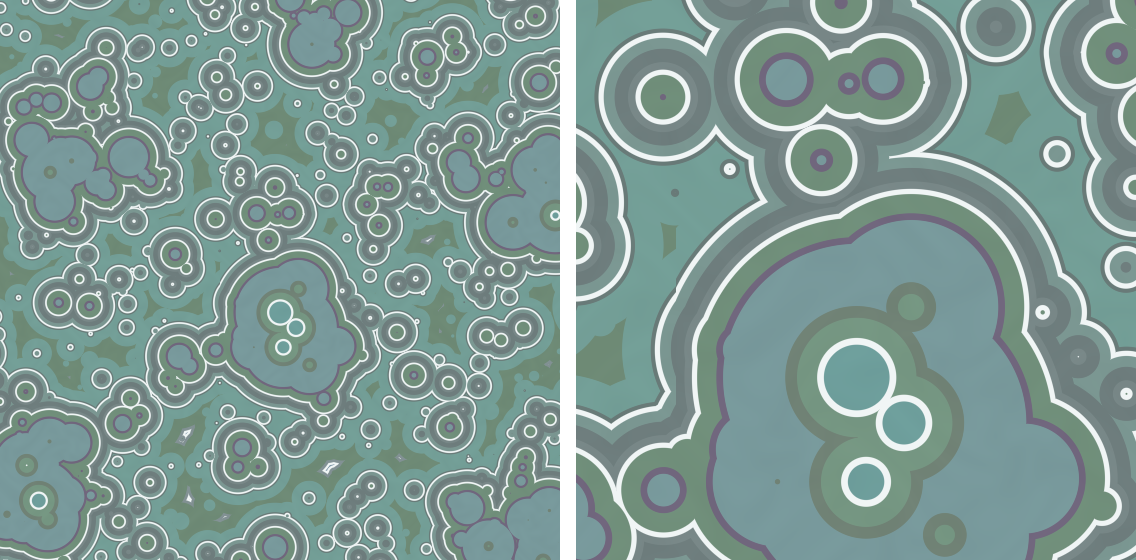
Left: the whole. Right: its middle third, enlarged.
Give the GLSL for this pattern, as a WebGL 1 fragment shader.

```glsl
precision highp float;
// Agate-like contour bands around clustered discs, with lumpy islands and star-shaped lakes.
uniform vec2 u_resolution;

// Lengths and heights are in canvas units; height rises by one unit per unit of distance.
const float GRID = 28.0;            // seed cells across the canvas
const int REACH = 3;                // neighbour cells searched on each side
const float BASE_HEIGHT = -0.010;
const float SEED_SPREAD = 0.070;    // random height range of the seeds
const float LAKE_RELIEF = 0.040;
const float ISLAND_DEPTH = 0.073;
const vec2 ISLAND_CENTRE = vec2(0.53, 0.39);
const float LINE_WIDTH = 0.0031;
const float MOTTLE = 0.012;

const vec3 POOL_TEAL   = vec3(0.43, 0.62, 0.61);
const vec3 MOSS        = vec3(0.46, 0.59, 0.51);
const vec3 OLIVE_GREY  = vec3(0.44, 0.51, 0.46);
const vec3 BLUE_TEAL   = vec3(0.47, 0.60, 0.61);
const vec3 PURPLE      = vec3(0.44, 0.40, 0.49);
const vec3 GREEN       = vec3(0.44, 0.56, 0.48);
const vec3 WARM_GREY   = vec3(0.47, 0.53, 0.53);
const vec3 SLATE       = vec3(0.43, 0.49, 0.49);
const vec3 PALE_GREY   = vec3(0.48, 0.59, 0.57);
const vec3 DARK_RIM    = vec3(0.41, 0.48, 0.47);
const vec3 LAKE_TEAL   = vec3(0.45, 0.62, 0.59);
const vec3 LAKE_GREEN  = vec3(0.43, 0.54, 0.46);
const vec3 LAKE_GREY   = vec3(0.51, 0.57, 0.58);
const vec3 CORE_BLUE   = vec3(0.46, 0.56, 0.63);
const vec3 CHALK       = vec3(0.94, 0.96, 0.96);

// Three random values per cell.
vec3 hash3(vec2 cell) {
  vec3 q = fract(cell.xyx * vec3(0.1031, 0.1030, 0.0973));
  q += dot(q, q.yxz + 33.33);
  return fract((q.xxy + q.yzz) * q.zyx);
}

// Broad relief from layered sines: a few deep islands and many raised lakes.
float relief(vec2 p) {
  vec2 q = p - ISLAND_CENTRE;
  float island = 0.5 * cos(dot(q, vec2(-6.4, 9.8)))
               + 0.5 * cos(dot(q, vec2(8.6, 11.0)))
               + 0.3 * cos(dot(q, vec2(15.0, -3.0)));
  vec2 w = p + 0.025 * sin(p.yx * vec2(17.0, 21.0) + vec2(0.7, 2.9));
  float lakes = sin(dot(w, vec2(33.0, 11.0)) + 1.3)
              + sin(dot(w, vec2(-13.0, 32.0)) + 4.1)
              + sin(dot(w, vec2(23.0, -29.0)) + 0.4);
  return BASE_HEIGHT + LAKE_RELIEF * lakes / 3.0
       - ISLAND_DEPTH * smoothstep(0.35, 1.1, island);
}

// Cellular height: the lowest of many cones, each starting at its seed's own height.
float coneField(vec2 p) {
  vec2 home = floor(p * GRID);
  float height = 1.0;
  for (int j = -REACH; j <= REACH; j++) {
    for (int i = -REACH; i <= REACH; i++) {
      vec2 cell = home + vec2(float(i), float(j));
      vec3 rnd = hash3(cell + 57.0);
      vec2 seed = (cell + rnd.xy) / GRID;
      height = min(height, distance(p, seed) + relief(seed) + SEED_SPREAD * rnd.z);
    }
  }
  return height;
}

// Switches to the next colour above a level, with a soft edge one pixel wide.
vec3 band(vec3 below, vec3 above, float level, float h, float px) {
  return mix(below, above, smoothstep(level - px, level + px, h));
}

// Coverage of a contour line.
float contour(float level, float width, float h, float px) {
  return 1.0 - smoothstep(0.5 * width - 0.7 * px, 0.5 * width + 0.7 * px, abs(h - level));
}

void main() {
  float px = 1.0 / min(u_resolution.x, u_resolution.y);
  vec2 p = gl_FragCoord.xy * px;
  float h = coneField(p);
  float soft = 0.6 * px;

  // Islands, from the pools outwards
  vec3 color = band(POOL_TEAL, MOSS, -0.075, h, soft);
  color = band(color, OLIVE_GREY, -0.061, h, soft);
  color = band(color, BLUE_TEAL, -0.054, h, soft);
  color = band(color, PURPLE, -0.017, h, soft);
  color = band(color, GREEN, -0.013, h, soft);
  // Grey shelf
  color = band(color, WARM_GREY, 0.0, h, soft);
  color = band(color, SLATE, 0.006, h, soft);
  color = band(color, PALE_GREY, 0.014, h, soft);
  // Lakes, from the rim to the core
  color = band(color, DARK_RIM, 0.022, h, soft);
  color = band(color, LAKE_TEAL, 0.026, h, soft);
  color = band(color, LAKE_GREEN, 0.043, h, soft);
  color = band(color, LAKE_GREY, 0.061, h, soft);
  color = band(color, CORE_BLUE, 0.068, h, soft);

  // Faint mottling
  vec2 m = p * 90.0 + 2.0 * sin(p.yx * 47.0);
  color *= 1.0 + MOTTLE * sin(m.x + sin(m.y * 1.7)) * sin(m.y - sin(m.x * 1.3));

  // Chalk lines
  float chalk = contour(0.0, LINE_WIDTH, h, px);
  chalk = max(chalk, contour(0.022, LINE_WIDTH, h, px));
  chalk = max(chalk, contour(-0.075, 1.3 * LINE_WIDTH, h, px));
  chalk = max(chalk, contour(0.068, 1.3 * LINE_WIDTH, h, px));
  gl_FragColor = vec4(mix(color, CHALK, chalk), 1.0);
}
```
